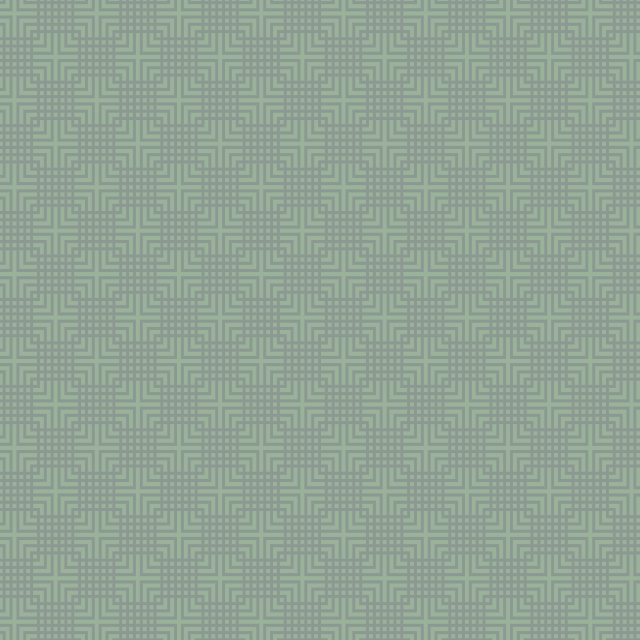
A WebGL 1 fragment shader for this pattern:

```glsl
precision mediump float;

uniform vec2 u_resolution;

#define REPEATS vec2(7.78, 7.365)
#define CROSS_CENTER vec2(0.0226, 0.979)
#define LINES_PER_CELL 6.0
#define LINE_FILL 0.43
#define LINE_COLOR vec3(0.55, 0.60, 0.575)
#define GROUND_COLOR vec3(0.60, 0.70, 0.60)

// Coverage of vertical (x) and horizontal (y) stripes, smoothed over one pixel.
vec2 stripeCoverage(vec2 cell, vec2 pixel) {
  vec2 offset = abs(fract(cell * LINES_PER_CELL) - 0.5);
  return clamp((0.5 * LINE_FILL - offset) / pixel + 0.5, 0.0, 1.0);
}

// Nested corners around two opposite crosses, woven mesh in the other quadrants.
float latticeCoverage(vec2 cell, vec2 pixel) {
  vec2 stripes = stripeCoverage(cell, pixel);
  vec2 edge = min(cell, 1.0 - cell);
  bool nearCross = (cell.x < 0.5) == (cell.y < 0.5);
  float corners = edge.x < edge.y ? stripes.x : stripes.y;
  float mesh = max(stripes.x, stripes.y);
  return nearCross ? corners : mesh;
}

void main() {
  vec2 uv = gl_FragCoord.xy / u_resolution;
  vec2 cellsAcross = 2.0 * REPEATS;
  vec2 grid = (uv - CROSS_CENTER) * cellsAcross;
  vec2 index = floor(grid);
  vec2 cell = grid - index;

  // Mirror alternate cells so that crosses form a staggered lattice.
  if (mod(index.x + index.y, 2.0) > 0.5) cell.x = 1.0 - cell.x;

  vec2 pixel = cellsAcross * LINES_PER_CELL / u_resolution;
  float coverage = latticeCoverage(cell, pixel);
  gl_FragColor = vec4(mix(GROUND_COLOR, LINE_COLOR, coverage), 1.0);
}
```
